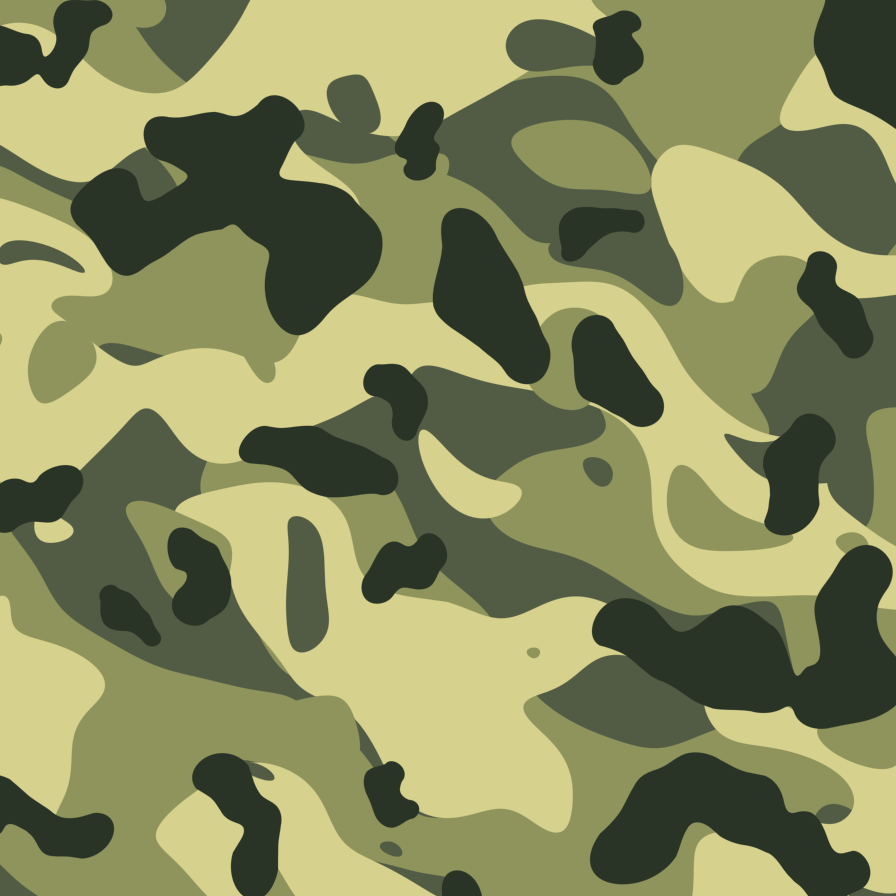
This pattern is drawn by a WebGL 2 fragment shader. Its source:

```glsl
#version 300 es
precision highp float;

// Woodland camouflage in four flat tones, painted as stacked layers.
// Ground patches are level sets of random plane-wave sums; the dark marks on
// top are bent, round-ended limbs scattered one per jittered grid cell.

uniform vec2 u_resolution;
out vec4 fragColor;

const float PI = 3.14159;
const int WAVES = 20;
const float CELL = 0.2;       // spacing of the dark marks
const float LIMB = 0.041;     // length of one limb segment

const vec3 SAND   = vec3(0.84, 0.82, 0.55);
const vec3 OLIVE  = vec3(0.56, 0.58, 0.36);
const vec3 FOREST = vec3(0.32, 0.36, 0.27);
const vec3 SOOT   = vec3(0.16, 0.20, 0.15);

vec3 hash3(vec2 p) {
    vec3 q = fract(p.xyx * vec3(0.1031, 0.1030, 0.0973));
    q += dot(q, q.yxz + 33.33);
    return fract((q.xxy + q.yzz) * q.zyx);
}

vec2 heading(float angle) {
    return vec2(cos(angle), sin(angle));
}

float smoothMin(float a, float b, float k) {
    float h = max(k - abs(a - b), 0.0) / k;
    return min(a, b) - 0.25 * k * h * h;
}

// Random field of zero mean and unit variance, limited to a band of wavelengths
float waveField(vec2 p, float seed, float shortest, float longest) {
    float sum = 0.0;
    for (int i = 0; i < WAVES; i++) {
        vec3 h = hash3(vec2(float(i) + 0.5, seed) * 17.3);
        float angle = PI * (float(i) + h.x) / float(WAVES);
        float wavelength = mix(shortest, longest, h.y);
        sum += cos(2.0 * PI * (dot(heading(angle), p) / wavelength + h.z));
    }
    return sum * sqrt(2.0 / float(WAVES));
}

// Stretches features along an axis that falls to the right
vec2 alongSlope(vec2 p, float angle) {
    vec2 axis = heading(angle);
    return vec2(0.76 * dot(p, axis), 1.26 * dot(p, vec2(-axis.y, axis.x)));
}

// Segment whose radius changes from one end to the other
float taperedLimb(vec2 p, vec2 a, vec2 b, float radiusA, float radiusB) {
    vec2 ab = b - a;
    float t = clamp(dot(p - a, ab) / dot(ab, ab), 0.0, 1.0);
    return length(p - a - ab * t) - mix(radiusA, radiusB, t);
}

// One mark: three limbs joined at random bends
float bentMark(vec2 p, vec2 cell) {
    vec3 place = hash3(cell + 41.7);
    vec3 bend = hash3(cell + 97.3) - 0.5;
    vec3 radius = mix(vec3(0.018), vec3(0.038), hash3(cell + 153.1));
    float size = mix(0.55, 1.3, place.z);
    vec2 center = (cell + 0.5 + 0.7 * (place.xy - 0.5)) * CELL;
    vec2 q = (p - center) / size;

    float angle = -0.5 + 2.0 * bend.x;
    vec2 b = -0.5 * LIMB * heading(angle);
    vec2 c = -b;
    vec2 a = b - LIMB * heading(angle + 2.6 * bend.y);
    vec2 d = c + LIMB * heading(angle + 2.6 * bend.z);

    float mark = taperedLimb(q, b, c, radius.y, radius.z);
    mark = smoothMin(mark, taperedLimb(q, a, b, radius.x, radius.y), 0.016);
    mark = smoothMin(mark, taperedLimb(q, c, d, radius.z, radius.x), 0.016);
    return mark * size;
}

float scatteredMarks(vec2 p) {
    vec2 home = floor(p / CELL);
    float nearest = 1.0;
    for (int y = -1; y <= 1; y++)
        for (int x = -1; x <= 1; x++)
            nearest = smoothMin(nearest, bentMark(p, home + vec2(x, y)), 0.014);
    return nearest;
}

// Antialiased coverage of the region where the field is positive
float coverage(float field) {
    float slope = length(vec2(dFdx(field), dFdy(field)));
    return smoothstep(-0.8, 0.8, field / max(slope, 1e-6));
}

void main() {
    vec2 p = gl_FragCoord.xy / min(u_resolution.x, u_resolution.y);

    // Gentle warp makes outlines pinch and swell
    vec2 warp = vec2(waveField(p, 1.0, 0.14, 0.30), waveField(p, 2.0, 0.14, 0.30));
    vec2 ground = p + 0.014 * warp;

    float forest = waveField(alongSlope(ground, -0.6), 3.0, 0.20, 0.46);
    float sand = waveField(alongSlope(ground, -0.3), 4.0, 0.18, 0.44);
    float accent = waveField(alongSlope(ground, -0.45), 5.0, 0.14, 0.28);
    float marks = scatteredMarks(p + 0.008 * warp);

    // Thresholds set the share of each tone
    vec3 color = OLIVE;
    color = mix(color, FOREST, coverage(forest - 0.15));
    color = mix(color, SAND, coverage(sand - 0.08));
    color = mix(color, OLIVE, coverage(accent - 1.41));
    color = mix(color, FOREST, coverage(-accent - 1.55));
    color = mix(color, SOOT, coverage(-marks));
    fragColor = vec4(color, 1.0);
}
```
